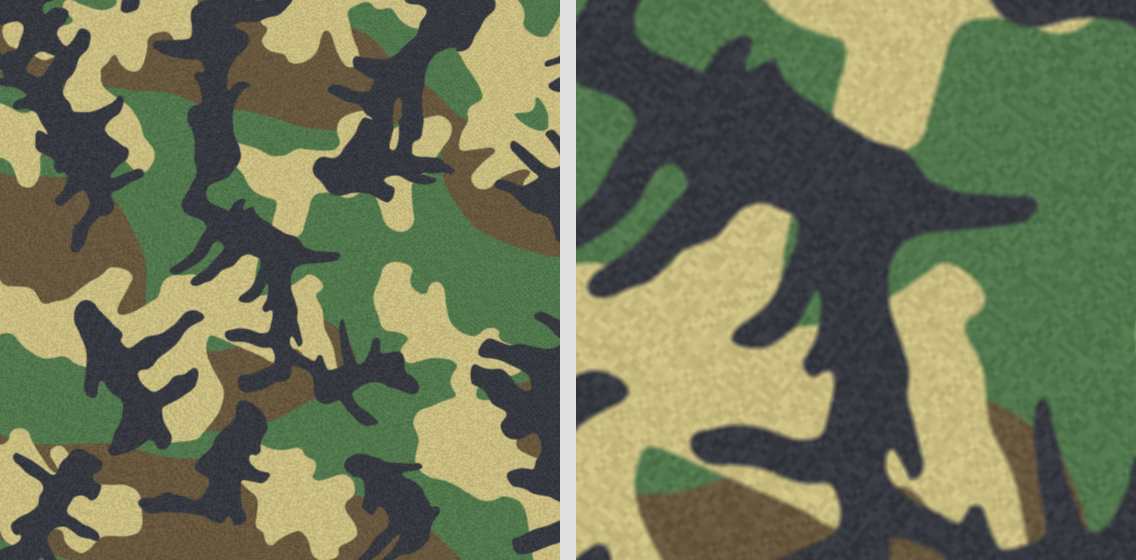
Left, the full canvas; right, a detail of the centre.
A WebGL 2 fragment shader for this pattern:

```glsl
#version 300 es
precision highp float;
// Woodland camouflage cloth: sloping brown bands on green, covered by lobed
// tan patches and branching black limbs. Each patch is a trunk with side arms
// on a jittered grid, bent by noise; a fine grain lies over it all.

#define GREEN vec3(0.315, 0.465, 0.300)
#define BROWN vec3(0.400, 0.340, 0.240)
#define TAN vec3(0.785, 0.735, 0.500)
#define BLACK vec3(0.210, 0.220, 0.250)
#define TAN_CELL vec2(0.34, 0.28)
#define BLACK_CELL vec2(0.29, 0.26)
#define BROWN_LEVEL 0.10
#define EDGE_WIDTH 0.0024
#define GRAIN_SCALE 340.0
#define GRAIN_AMOUNT 0.10
#define ARMS 6
#define TAU 6.28319

uniform vec2 u_resolution;
out vec4 fragColor;

float hash(vec2 p) {
    return fract(sin(dot(p, vec2(127.1, 311.7))) * 43758.5);
}

float noise(vec2 p) {
    vec2 i = floor(p), f = fract(p);
    f = f * f * f * (f * (f * 6.0 - 15.0) + 10.0);
    float low = mix(hash(i), hash(i + vec2(1, 0)), f.x);
    float high = mix(hash(i + vec2(0, 1)), hash(i + vec2(1, 1)), f.x);
    return mix(low, high, f.y);
}

vec2 warp(vec2 p, float frequency, float amount) {
    vec2 q = p * frequency;
    return amount * (vec2(noise(q + 11.3), noise(q + 47.9)) - 0.5);
}

vec2 direction(float turns) {
    return vec2(cos(TAU * turns), sin(TAU * turns));
}

float smoothMin(float a, float b, float k) {
    float h = max(k - abs(a - b), 0.0) / k;
    return min(a, b) - 0.25 * h * h * k;
}

// Distance to an arm from the origin to tip, with a radius at each end
float taperedArm(vec2 p, vec2 tip, vec2 radii) {
    float h = clamp(dot(p, tip) / dot(tip, tip), 0.0, 1.0);
    return length(p - tip * h) - mix(radii.x, radii.y, h);
}

// Distance to patches: one trunk with arms on both sides per jittered cell.
// lengths and girths hold (trunk, arm); tilt is the spread of trunk angles
float patches(vec2 p, vec2 cell, vec2 lengths, vec2 girths, float tilt,
              float blend, float seed) {
    vec2 home = floor(p / cell);
    float d = 1.0;
    for (int y = -1; y <= 1; y++)
    for (int x = -1; x <= 1; x++) {
        vec2 id = home + vec2(x, y);
        vec2 key = id + seed;
        vec2 jitter = vec2(hash(key), hash(key + 5.2)) - 0.5;
        vec2 q = p - (id + 0.5 + 0.65 * jitter) * cell;
        float size = mix(0.70, 1.30, hash(key + 9.7));
        float turn = tilt * (hash(key + 3.1) - 0.5) + 0.5 * step(0.5, hash(key + 6.6));
        vec2 trunk = size * lengths.x * direction(turn);
        float trunkDist = taperedArm(q + 0.5 * trunk, trunk,
                                     size * girths.x * vec2(1.25, 0.75));
        d = smoothMin(d, trunkDist, blend);
        for (int i = 0; i < ARMS; i++) {
            vec2 armKey = key + 17.3 * float(i + 1);
            float along = (float(i) + hash(armKey)) / float(ARMS) - 0.5;
            float side = i % 2 == 0 ? 1.0 : -1.0;
            float lean = side * mix(0.08, 0.27, hash(armKey + 4.8));
            float reach = size * lengths.y * mix(0.5, 1.35, hash(armKey + 2.6));
            vec2 girth = size * girths.y * vec2(1.2, mix(0.5, 1.0, hash(armKey + 7.4)));
            vec2 tip = reach * direction(turn + lean);
            d = smoothMin(d, taperedArm(q - along * trunk, tip, girth), blend);
        }
    }
    return d;
}

// Positive inside the wide, wavering brown bands
float brownBands(vec2 p) {
    vec2 q = p + warp(p, 3.0, 0.22) + warp(p, 11.0, 0.035);
    float bands = 0.5 * sin(TAU * (2.4 * q.y + 0.7 * q.x));
    return bands + 1.4 * (noise(q * vec2(3.0, 6.0) + 21.0) - 0.5) - BROWN_LEVEL;
}

// Soft coverage where the field is positive; its slope gives the distance
float coverage(float field, float pixel) {
    float slope = max(length(vec2(dFdx(field), dFdy(field))), 0.00001) / pixel;
    float width = max(EDGE_WIDTH, pixel);
    return smoothstep(-width, width, field / slope);
}

void main() {
    float pixel = 1.0 / min(u_resolution.x, u_resolution.y);
    vec2 p = gl_FragCoord.xy * pixel;

    // Bend the patches: broad curves for tan, extra ragged edges for black
    vec2 tanPos = p + warp(p + 3.0, 7.0, 0.060) + warp(p, 18.0, 0.016);
    vec2 blackPos = p + warp(p + 8.0, 8.0, 0.055) + warp(p, 30.0, 0.014);
    float tanDist = patches(tanPos, TAN_CELL, vec2(0.24, 0.085),
                            vec2(0.036, 0.029), 0.22, 0.022, 31.0);
    float blackDist = patches(blackPos, BLACK_CELL, vec2(0.20, 0.085),
                              vec2(0.023, 0.015), 0.50, 0.014, 73.0);

    // Print the inks in order
    vec3 color = mix(GREEN, BROWN, coverage(brownBands(p), pixel));
    color = mix(color, TAN, coverage(-tanDist, pixel));
    color = mix(color, BLACK, coverage(-blackDist, pixel));

    // Cloth grain, turned off the pixel axes
    float grain = noise(mat2(0.8, 0.6, -0.6, 0.8) * p * GRAIN_SCALE) - 0.5;
    color += GRAIN_AMOUNT * grain * (0.5 + 0.7 * color);
    fragColor = vec4(color, 1.0);
}
```
